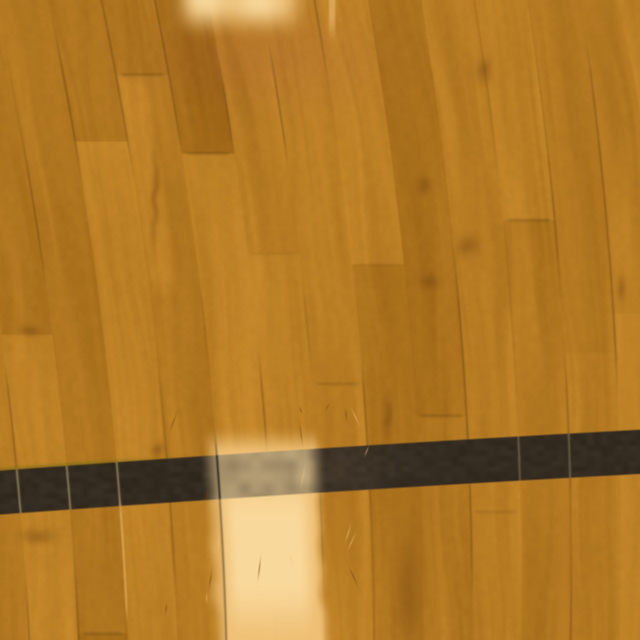
Write a Shadertoy shader that draws this texture.

```glsl
const vec3 WOOD = vec3(0.715, 0.482, 0.135);
const vec3 KNOT = vec3(0.43, 0.25, 0.055);
const vec3 PAINT = vec3(0.20, 0.165, 0.125);
const vec3 PAINT_SHINE = vec3(0.70, 0.61, 0.45);
const vec3 SHINE = vec3(0.95, 0.77, 0.48);
const vec3 HOT = vec3(1.0, 0.90, 0.69);
const float STRIPE_LEFT = 0.2305;
const float STRIPE_SLOPE = 0.0635;
const float STRIPE_HALF = 0.0345;
const float GRAIN = 0.055;
const float SOFT = 0.0022;
const int FIRST_PLANK = -3;
const int PLANKS = 14;
const int SCRATCHES = 18;

// Per plank: height of the butt joint, tone above it, tone below it
const float JOINT[PLANKS] = float[](0.30, 0.477, 0.01, 0.779, 0.883, 0.76, 0.603,
                                    0.40, 0.587, 0.35, 0.20, 0.656, 0.45, 0.51);
const float ABOVE[PLANKS] = float[](0.01, -0.025, -0.025, -0.045, -0.045, -0.075, -0.005,
                                    0.005, 0.025, -0.05, 0.005, 0.02, -0.02, 0.0);
const float BELOW[PLANKS] = float[](0.0, 0.03, -0.06, 0.03, -0.015, 0.025, 0.02,
                                    0.015, -0.035, -0.025, 0.005, -0.03, -0.005, 0.025);

// Dark knots and streaks: centre, then radii
const vec4 MARKS[11] = vec4[](
    vec4(0.661, 0.710, 0.009, 0.013), vec4(0.668, 0.560, 0.016, 0.010),
    vec4(0.732, 0.616, 0.017, 0.018), vec4(0.757, 0.890, 0.012, 0.018),
    vec4(0.970, 0.548, 0.006, 0.022), vec4(0.045, 0.484, 0.017, 0.009),
    vec4(0.247, 0.296, 0.010, 0.012), vec4(0.607, 0.350, 0.007, 0.028),
    vec4(0.058, 0.163, 0.024, 0.011), vec4(0.242, 0.690, 0.006, 0.070),
    vec4(0.637, 0.070, 0.020, 0.085));

float hash(vec2 p) {
    return fract(sin(dot(p, vec2(127.1, 311.7))) * 43758.5453);
}

float noise(vec2 p) {
    vec2 i = floor(p), f = fract(p);
    f = f * f * (3.0 - 2.0 * f);
    return mix(mix(hash(i), hash(i + vec2(1, 0)), f.x),
               mix(hash(i + vec2(0, 1)), hash(i + vec2(1, 1)), f.x), f.y);
}

float band(float x, float lo, float hi, float soft) {
    return smoothstep(lo - soft, lo + soft, x) * (1.0 - smoothstep(hi - soft, hi + soft, x));
}

float blob(vec2 uv, vec2 centre, vec2 radius) {
    vec2 q = (uv - centre) / radius;
    return exp(-dot(q, q));
}

// Plank width at a given height
float plankWidth(float y) {
    return 0.0769 + 0.0063 * y;
}

// Horizontal position counted in planks along the slightly bent seams
float plankCoord(vec2 uv) {
    float d = uv.y - 0.245;
    return (uv.x - 0.185 + 0.081 * d + 0.085 * d * d) / plankWidth(uv.y);
}

float plankTone(float k, float y) {
    int i = clamp(int(k) - FIRST_PLANK, 0, PLANKS - 1);
    return mix(BELOW[i], ABOVE[i], smoothstep(-SOFT, SOFT, y - JOINT[i]));
}

void mainImage(out vec4 fragColor, in vec2 fragCoord) {
    vec2 uv = fragCoord / iResolution.xy;
    float p = plankCoord(uv), k = floor(p + 0.5);
    float width = plankWidth(uv.y);
    float seamDist = (p - k) * width;
    float cell = floor(p);

    // Plank tones, blended across each seam
    float tone = mix(plankTone(k - 1.0, uv.y), plankTone(k, uv.y),
                     smoothstep(-SOFT, SOFT, seamDist));
    tone += 0.045 * band(p, 1.05, 1.55, 0.08) * band(uv.y, 0.55, 0.88, 0.02);

    // Long grain and fine sensor-like mottling
    float warp = 0.35 * noise(vec2(p * 1.5, uv.y * 5.0));
    float grain = 0.55 * noise(vec2((p + warp) * 4.0, uv.y * 3.5 + 7.0))
                + 0.30 * noise(vec2((p + warp) * 11.0, uv.y * 6.0))
                + 0.15 * noise(uv * vec2(110.0, 70.0));
    tone += GRAIN * (grain - 0.5) * 2.0;
    tone += 0.012 * (noise(uv * 160.0) - 0.5);
    vec3 color = WOOD + tone * vec3(1.0, 0.86, 0.5);
    color += vec3(-0.01, -0.025, 0.025) * blob(uv, vec2(0.42, 0.91), vec2(0.16, 0.07));

    // Seams and butt joints
    float seam = exp(-pow(seamDist / 0.0022, 2.0));
    float wear = smoothstep(0.35, 0.8, noise(vec2(k * 5.3, uv.y * 6.0)));
    color *= 1.0 - 0.16 * seam * wear;
    int plank = clamp(int(cell) - FIRST_PLANK, 0, PLANKS - 1);
    float end = exp(-pow((uv.y - JOINT[plank]) / 0.003, 2.0));
    color *= 1.0 - 0.17 * end * band(p - cell, 0.1, 0.9, 0.08) * hash(vec2(cell, 3.0));

    // Knots and streaks
    for (int i = 0; i < 11; i++) {
        vec4 m = MARKS[i];
        vec2 wobble = 0.006 * vec2(noise(uv * 45.0) - 0.5, noise(uv * 38.0 + 9.0) - 0.5);
        color = mix(color, KNOT, 0.38 * blob(uv + wobble, m.xy, m.zw));
    }

    // Lamp reflections: lower pool, upper pool and a thin glint
    float ragged = 0.12 * (noise(vec2(uv.y * 28.0, 2.0)) - 0.5);
    float pool = band(p + ragged, 1.82, 4.0, 0.16) * (1.0 - smoothstep(0.285, 0.335, uv.y + 0.08 * ragged));
    float core = band(p, 2.12, 3.72, 0.22) * band(uv.y, 0.04, 0.24, 0.055);
    float upper = band(uv.x, 0.285, 0.465, 0.025) * smoothstep(0.935, 1.0, uv.y);
    float glint = band(uv.x, 0.514, 0.524, 0.003) * smoothstep(0.93, 0.98, uv.y);
    color = mix(color, SHINE, pool * (0.72 + 0.2 * band(p, 2.0, 4.0, 0.03)));
    color = mix(color, HOT, 0.65 * core);
    color = mix(color, SHINE, 0.75 * upper + 0.55 * glint);
    color = mix(color, HOT, 0.7 * upper * (blob(uv, vec2(0.32, 1.0), vec2(0.035, 0.05))
                                         + blob(uv, vec2(0.405, 0.99), vec2(0.04, 0.04))));
    color *= 1.0 - 0.3 * seam * pool * band(k, 1.5, 2.5, 0.1);

    // Painted stripe with worn pale seams
    float offset = uv.y - STRIPE_LEFT - STRIPE_SLOPE * uv.x - 0.01 * uv.x * (1.0 - uv.x);
    float stripe = band(offset, -STRIPE_HALF, STRIPE_HALF, SOFT);
    vec3 paint = PAINT + 0.04 * (noise(uv * vec2(90.0, 120.0)) - 0.5);
    float sheen = band(p, 1.85, 3.95, 0.22) + 0.12 * blob(uv, vec2(0.53, 0.27), vec2(0.09, 0.05));
    paint = mix(paint, PAINT_SHINE, sheen * (0.78 + 0.25 * noise(uv * 55.0)));
    float paleSeam = max(band(k, -2.5, 0.5, 0.1), 0.6 * band(k, 7.5, 9.5, 0.1));
    paint = mix(paint, PAINT_SHINE, 0.55 * seam * paleSeam);
    paint *= 1.0 - 0.55 * seam * band(k, 1.5, 2.5, 0.1);
    color = mix(color, paint, stripe);
    float fringe = exp(-pow((offset - STRIPE_HALF - 0.002) / 0.003, 2.0));
    color = mix(color, vec3(0.45, 0.43, 0.06), 0.4 * fringe * (1.0 - smoothstep(0.1, 0.35, uv.x)));

    // Worn edge below the stripe and small scattered scratches
    color = mix(color, SHINE, 0.45 * seam * band(k, -0.5, 0.5, 0.1) * band(uv.y, 0.04, 0.21, 0.02));
    for (int i = 0; i < SCRATCHES; i++) {
        float id = float(i);
        vec2 centre = vec2(0.24 + 0.36 * hash(vec2(id, 1.0)), 0.04 + 0.34 * hash(vec2(id, 2.0)));
        vec2 q = uv - centre;
        q.x += q.y * (hash(vec2(id, 4.0)) - 0.5);
        float scratch = blob(q, vec2(0.0), vec2(0.0016, 0.004 + 0.010 * hash(vec2(id, 5.0))));
        color = mix(color, mix(KNOT, SHINE, step(0.6, hash(vec2(id, 6.0)))), 0.4 * scratch);
    }
    fragColor = vec4(clamp(color, 0.0, 1.0), 1.0);
}
```
